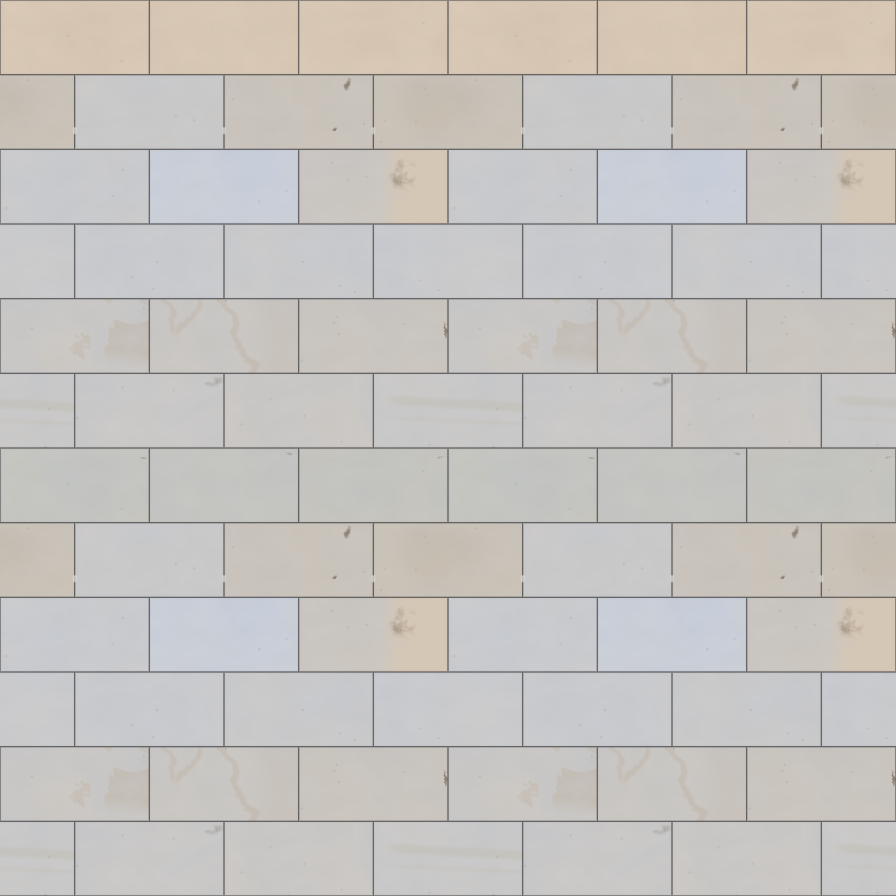
Reproduce this texture procedurally as a WebGL 1 fragment shader.

```glsl
precision highp float;
uniform vec2 u_resolution;

const float ROWS = 12.0;
const float COLUMNS = 6.0;
const float ROW_CYCLE = 6.0;
const float COLUMN_CYCLE = 3.0;
const float JOINT_WIDTH = 0.00095;
const float JOINT_BLUR = 1.3;
const float CLOUD_STRENGTH = 0.022;
const float PIT_DENSITY = 0.025;
const float PIT_STRENGTH = 0.12;
const vec3 COOL_STONE = vec3(0.788, 0.812, 0.856);
const vec3 WARM_STONE = vec3(0.788, 0.756, 0.710);
const vec3 PEACH_STONE = vec3(0.842, 0.780, 0.706);
const vec3 STAIN = vec3(0.745, 0.695, 0.635);
const vec3 STREAK = vec3(0.740, 0.730, 0.675);
const vec3 PIT = vec3(0.450, 0.390, 0.330);
const vec3 JOINT = vec3(0.190, 0.190, 0.200);
const vec3 CHIP = vec3(0.860, 0.860, 0.850);

vec2 hash2(vec2 p) {
  return fract(sin(vec2(dot(p, vec2(27.1, 61.7)), dot(p, vec2(69.5, 18.3)))) * 4375.5);
}

// Layered, warped sines, roughly -1 to 1
float clouds(vec2 p) {
  float sum = 0.0, amp = 0.55;
  for (int i = 0; i < 5; i++) {
    p = mat2(0.8, 0.6, -0.6, 0.8) * p * 1.8 + sin(p.yx * 1.3) * 0.7;
    sum += amp * sin(p.x) * cos(p.y);
    amp *= 0.6;
  }
  return sum;
}

// Sparse cellular specks
float pits(vec2 p) {
  vec2 cell = floor(p);
  float mark = 0.0;
  for (int y = -1; y <= 1; y++) {
    for (int x = -1; x <= 1; x++) {
      vec2 c = cell + vec2(x, y);
      float rare = step(hash2(c + 31.0).x, PIT_DENSITY);
      mark = max(mark, rare * smoothstep(0.20, 0.06, length(p - c - hash2(c))));
    }
  }
  return mark;
}

float is(float id, float wanted) { return 1.0 - step(0.5, abs(id - wanted)); }

float blot(vec2 p, vec2 centre, vec2 radius) {
  return smoothstep(1.3, 0.4, length((p - centre) / radius));
}

// Warmth of the three slabs in each course of the cycle
float slabWarmth(float course, float column) {
  vec3 w = vec3(0.64, 0.63, 0.68);
  if (course > 0.5) w = vec3(0.92, 0.46, 0.84);
  if (course > 1.5) w = vec3(0.36, 0.08, 0.68);
  if (course > 2.5) w = vec3(0.38, 0.36, 0.42);
  if (course > 3.5) w = vec3(0.58, 0.64, 0.74);
  if (course > 4.5) w = vec3(0.48, 0.52, 0.58);
  return dot(w, vec3(is(column, 0.0), is(column, 1.0), is(column, 2.0)));
}

void main() {
  vec2 uv = gl_FragCoord.xy / u_resolution;
  float pixel = 1.0 / u_resolution.y;

  // Running bond; p spans 2 by 1 inside each slab
  float down = (1.0 - uv.y) * ROWS;
  float row = floor(down);
  float across = uv.x * COLUMNS + 0.5 * mod(row, 2.0);
  float course = mod(row, ROW_CYCLE);
  float column = mod(floor(across), COLUMN_CYCLE);
  float id = course * COLUMN_CYCLE + column;
  vec2 p = vec2(2.0 * fract(across), 1.0 - fract(down));
  float topRow = is(row, 0.0);

  // Stone tone and soft clouding
  vec2 seeded = p + id * vec2(7.3, 3.1);
  float broad = clouds(seeded * 1.2);
  float fine = clouds(seeded * vec2(3.0, 4.5) + 9.0);
  float grain = clouds(seeded * 6.0 + 4.0);
  float warmth = slabWarmth(course, column) + 0.12 * broad + 0.04 * (hash2(vec2(row, id)).x - 0.5);
  vec3 color = mix(COOL_STONE, WARM_STONE, warmth);
  color -= is(course, 0.0) * vec3(0.018, 0.006, 0.008);
  color = mix(color, PEACH_STONE, topRow);
  color += CLOUD_STRENGTH * (0.5 * broad + 0.3 * fine);

  // Peach end, round stain and horizontal streaks
  vec2 q = p + 0.07 * vec2(fine, broad) + 0.04 * vec2(grain, -grain);
  color = mix(color, PEACH_STONE, is(id, 8.0) * smoothstep(1.05, 1.45, q.x) * 0.9);
  float stain = is(id, 3.0) * blot(q, vec2(0.85, 0.58), vec2(0.55, 0.45)) * 0.28;
  float slope = p.y + 0.05 * p.x + 0.012 * fine;
  float streak = smoothstep(0.10, 0.02, abs(slope - 0.65)) + 0.5 * smoothstep(0.05, 0.01, abs(slope - 0.42));
  color = mix(color, STREAK, is(id, 15.0) * streak * smoothstep(0.1, 0.4, p.x) * 0.38);

  // Ragged stain and branching veins
  float ragged = smoothstep(0.0, 0.12, q.x - 1.45 + 0.25 * broad + 0.30 * fine + 0.2 * sin(5.0 * p.y));
  stain += is(id, 12.0) * ragged * smoothstep(0.05, 0.3, q.y) * (0.38 + 0.15 * grain);
  float vein = abs(q.x - 1.38 + 0.35 * p.y - 0.06 * sin(11.0 * p.y));
  float branch = abs(q.x - 0.72 + 0.55 * p.y - 0.10 * sin(9.0 * p.y));
  float twig = abs(q.x - 0.10 - 0.60 * p.y + 0.05 * sin(13.0 * p.y));
  float upper = smoothstep(0.45, 0.60, p.y);
  float veins = smoothstep(0.08, 0.02, vein) + upper * smoothstep(0.08, 0.01, min(branch, twig));
  stain += is(id, 13.0) * (0.42 * min(veins, 1.0) + 0.20 * smoothstep(1.2, 1.7, q.x));
  color = mix(color, STAIN, stain);

  // Knots and pits
  float knot = is(id, 5.0) * (blot(q, vec2(1.70, 0.82), vec2(0.04, 0.08)) + blot(q, vec2(1.42, 0.28), vec2(0.03, 0.025)));
  knot += is(id, 8.0) * blot(q, vec2(1.42, 0.64), vec2(0.16, 0.18)) * clamp(0.25 + 0.7 * grain, 0.0, 0.8);
  knot += is(id, 14.0) * blot(q, vec2(1.94, 0.60), vec2(0.022, 0.09));
  knot += is(id, 16.0) * blot(q, vec2(1.86, 0.88), vec2(0.12, 0.07)) * clamp(0.45 + 0.6 * grain, 0.0, 0.9);
  knot += is(course, 0.0) * (1.0 - topRow) * blot(q, vec2(1.90, 0.89), vec2(0.05, 0.02)) * 0.4;
  color = mix(color, PIT, clamp(knot * 0.65 + pits(seeded * 8.0) * PIT_STRENGTH, 0.0, 0.8));

  // Joints with box-filtered edges and a few pale chips
  float sideEdge = min(p.x, 2.0 - p.x) / ROWS;
  float edge = min(sideEdge, min(p.y, 1.0 - p.y) / ROWS);
  float halfWidth = 0.5 * JOINT_WIDTH;
  float blur = JOINT_BLUR * pixel;
  float coverage = clamp(min(edge + 0.5 * blur, halfWidth) - max(edge - 0.5 * blur, -halfWidth), 0.0, blur) / blur;
  color *= 1.0 - 0.02 * smoothstep(0.004, 0.0, edge);
  color = mix(color, JOINT, coverage);
  float chip = is(course, 1.0) * smoothstep(0.06, 0.03, abs(p.y - 0.25)) * smoothstep(0.003, 0.001, sideEdge);
  color = mix(color, CHIP, chip * 0.7);

  gl_FragColor = vec4(color, 1.0);
}
```
